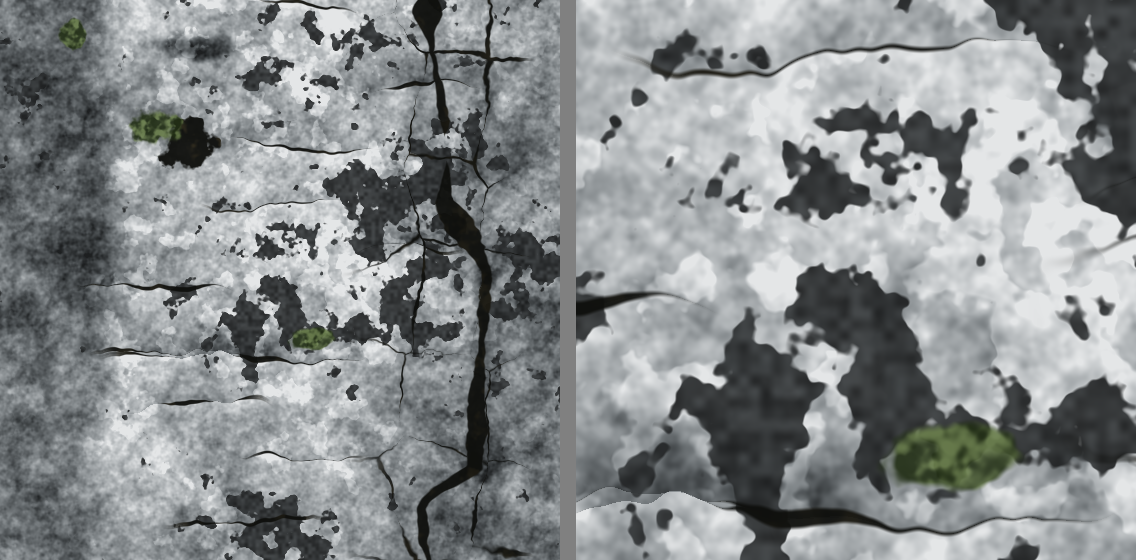
Left: the whole. Right: its middle third, enlarged.
This texture is drawn by a Shadertoy shader. Its source:

```glsl
// Weathered limestone cliff: pale and blue-grey rock, black lichen, open cracks and moss.

const vec3 VOID_COLOR = vec3(0.055, 0.058, 0.048);
const vec3 EARTH_COLOR = vec3(0.20, 0.17, 0.10);
const vec3 LICHEN_COLOR = vec3(0.165, 0.175, 0.18);
const vec3 MOSS_DARK = vec3(0.13, 0.18, 0.08);
const vec3 MOSS_LIGHT = vec3(0.42, 0.50, 0.30);

float hash(vec2 p) {
    vec3 q = fract(p.xyx * 0.1031);
    q += dot(q, q.yzx + 33.33);
    return fract((q.x + q.y) * q.z);
}

float noise(vec2 p) {
    vec2 i = floor(p), f = fract(p);
    f = f * f * (3.0 - 2.0 * f);
    float low = mix(hash(i), hash(i + vec2(1, 0)), f.x);
    float high = mix(hash(i + vec2(0, 1)), hash(i + vec2(1, 1)), f.x);
    return mix(low, high, f.y);
}

float fbm(vec2 p, int octaves) {
    float sum = 0.0, total = 0.0, gain = 0.5;
    for (int i = 0; i < octaves; i++) {
        sum += gain * noise(p);
        total += gain;
        gain *= 0.55;
        p = mat2(1.6, 1.2, -1.2, 1.6) * p + 17.3;
    }
    return sum / total;
}

float inside(float dist, float blur) {
    return 1.0 - smoothstep(-blur, blur, dist);
}

// Ragged ellipse
float blob(vec2 p, vec2 center, vec2 radii, float blur) {
    float ragged = 1.4 * (fbm(p * 28.0, 4) - 0.5);
    return inside(length((p - center) / radii) + ragged - 1.0, blur);
}

// Distance to the walls between irregular blocks
float blockEdge(vec2 p) {
    vec2 cell = floor(p), nearest = vec2(8.0);
    for (int k = 0; k < 25; k++) {
        vec2 id = cell + vec2(k % 5 - 2, k / 5 - 2);
        vec2 site = id + 0.15 + 0.7 * vec2(hash(id), hash(id + 41.7));
        float d = length(p - site);
        nearest = d < nearest.x ? vec2(d, nearest.x) : vec2(nearest.x, min(nearest.y, d));
    }
    return 0.5 * (nearest.y - nearest.x);
}

// Horizontal bedding crack: x is the gap, y the light on the ledge around it
vec2 bed(vec2 p, float level, vec2 span, float width) {
    float d = p.y - level - 0.10 * (fbm(vec2(p.x * 5.0, level * 37.0), 5) - 0.5);
    float ends = smoothstep(span.x, span.x + 0.06, p.x) * (1.0 - smoothstep(span.y - 0.06, span.y, p.x));
    float open = width * (1.7 * noise(vec2(p.x * 15.0, level * 91.0)) - 0.4);
    float light = d < 0.0 ? 0.13 * exp(d / 0.035) : -0.13 * exp(-d / 0.03);
    return ends * vec2(inside(abs(d) - open, 0.0015), light);
}

// Course of the tall fissure
float fissureX(float y) {
    float bends = 0.09 * smoothstep(0.09, 0.18, y) + 0.015 * smoothstep(0.3, 0.5, y)
        - 0.065 * smoothstep(0.5, 0.66, y) - 0.04 * smoothstep(0.72, 0.95, y);
    return 0.76 + bends + 0.03 * (fbm(vec2(y * 14.0, 3.1), 4) - 0.5);
}

float bump(float x, float center, float radius) {
    float t = (x - center) / radius;
    return exp(-t * t);
}

void mainImage(out vec4 fragColor, in vec2 fragCoord) {
    vec2 p = fragCoord / iResolution.xy;
    vec2 warp = vec2(fbm(p * 9.0, 5), fbm(p * 9.0 + 53.0, 5)) - 0.5;

    // Pale middle face between two darker, bluish flanks
    vec2 w = p + 0.09 * warp;
    float pale = smoothstep(0.16, 0.23, w.x) * (1.0 - 0.75 * smoothstep(0.62, 0.92, w.x));
    pale *= mix(0.55, 1.0, smoothstep(0.02, 0.5, w.y));

    // Relief lit from above, stains, streaks and grain
    vec2 toLight = vec2(-0.002, 0.006);
    float relief = fbm(p * 13.0, 5) - fbm((p + toLight) * 13.0, 5);
    float tone = mix(0.40, 0.70, pale) + 0.75 * relief;
    tone += 0.45 * (fbm(p * 5.0 + 7.0, 5) - 0.5) + 0.42 * (fbm(p * 24.0 + 29.0, 4) - 0.5);
    tone += 0.12 * (noise(p * vec2(38.0, 7.0)) - 0.5) * (1.0 - pale);
    tone += 0.26 * (fbm(p * 120.0, 2) - 0.5);

    // White crust
    float crust = fbm(p * 30.0 + 71.0, 4) + 0.5 * (fbm(p * 5.0 + 13.0, 3) - 0.5);
    tone += 0.17 * smoothstep(0.58, 0.66, crust) * (0.3 + 0.7 * pale);

    // Bedding cracks: one long ledge, then scattered shorter ones
    vec2 ledges = bed(p, 0.36, vec2(0.17, 0.66), 0.007);
    for (int i = 0; i < 10; i++) {
        float n = float(i);
        float start = 0.12 + 0.6 * hash(vec2(n, 5.0));
        float reach = 0.18 + 0.2 * hash(vec2(n, 9.0));
        float level = (n + 0.2 + 0.6 * hash(vec2(n, 2.0))) / 10.0;
        vec2 ledge = bed(p, level, vec2(start, start + reach), 0.005);
        ledges = vec2(max(ledges.x, ledge.x), ledges.y + 0.75 * ledge.y);
    }

    // Broken blocks along the right side
    float edge = blockEdge((p + 0.06 * warp) * vec2(7.0, 5.5)) / 6.0;
    float broken = smoothstep(0.6, 0.72, p.x) * (1.0 - smoothstep(0.92, 0.96, p.x));
    float joint = inside(edge - 0.006 * noise(p * 13.0) + 0.002, 0.0015) * broken;
    tone -= 0.10 * exp(-edge / 0.009) * broken;

    // Tall fissure that widens into pockets
    float slope = (fissureX(p.y + 0.004) - fissureX(p.y - 0.004)) / 0.008;
    float offset = abs(p.x - fissureX(p.y)) / sqrt(1.0 + slope * slope);
    float open = 0.003 + 0.008 * noise(vec2(p.y * 18.0, 8.0)) + 0.02 * bump(p.y, 0.6, 0.045)
        + 0.009 * bump(p.y, 0.27, 0.09) + 0.022 * bump(p.y, 0.98, 0.03) - 0.012 * bump(p.y, 0.74, 0.03);
    float fissure = inside(offset - open, 0.002);
    tone += ledges.y - 0.13 * exp(-offset / 0.018);

    // Hollows and overhang shadow
    float hollow = blob(p, vec2(0.34, 0.735), vec2(0.045, 0.038), 0.08);
    tone -= 0.4 * blob(p, vec2(0.35, 0.915), vec2(0.065, 0.018), 0.6);

    // Slight blue in the midtones only
    tone = clamp(tone, 0.12, 0.9);
    vec3 color = tone + vec3(-0.018, 0.003, 0.015) * 4.0 * tone * (1.0 - tone);

    // Black lichen in clustered, crisp flecks
    float growth = fbm(p * 27.0 + 91.0, 4) + 0.75 * (fbm(p * 4.5 + 37.0, 3) - 0.5);
    growth += 0.10 * (0.5 - p.y) - 0.05 * (1.0 - pale) + 0.09 * exp(-offset / 0.06) * (1.0 - p.y);
    float lichen = smoothstep(0.645, 0.69, growth);
    color = mix(color, LICHEN_COLOR * (0.6 + 0.8 * noise(p * 150.0)), 0.92 * lichen);

    // Dark openings with a little earth
    float gap = max(max(fissure, hollow), max(ledges.x, joint));
    float earth = smoothstep(0.5, 0.75, fbm(p * 40.0, 3)) * (0.35 + 0.4 * hollow);
    color = mix(color, mix(VOID_COLOR, EARTH_COLOR, earth), 0.95 * gap);

    // Moss tufts
    float moss = max(blob(p, vec2(0.275, 0.77), vec2(0.038, 0.035), 0.15),
        max(blob(p, vec2(0.555, 0.395), vec2(0.035, 0.018), 0.15), blob(p, vec2(0.13, 0.94), vec2(0.018, 0.022), 0.15)));
    vec3 leaves = mix(MOSS_DARK, MOSS_LIGHT, smoothstep(0.3, 0.8, fbm(p * 110.0, 2)));
    color = mix(color, leaves, 0.9 * moss);

    fragColor = vec4(color, 1.0);
}
```
